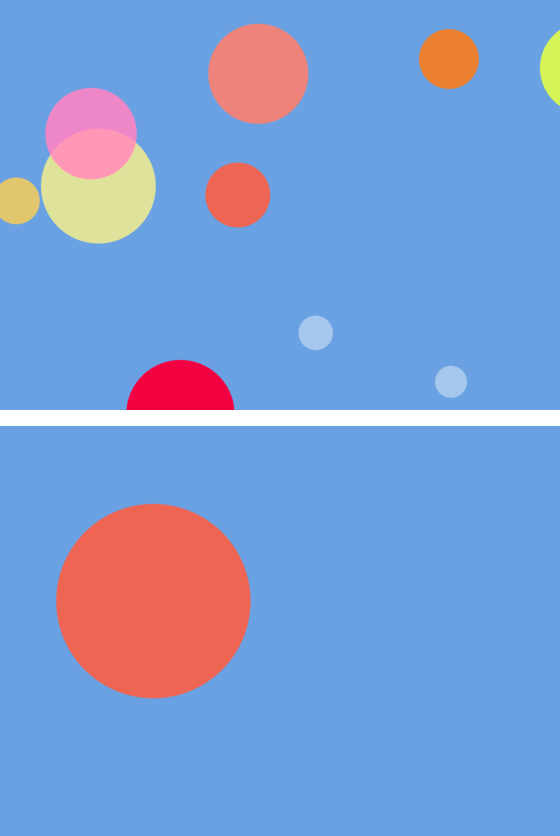
Top: the whole. Bottom: its middle third, enlarged.
A Shadertoy shader for this background:

```glsl
// Flat, crisp discs of mixed size and colour scattered over a plain blue field.
// Three loose rows of three are spread and bent by formula; one translucent
// pink disc overlaps the largest one, and the canvas edge crops a few others.

const int COLUMNS = 3;
const int DISCS = 9;
const int LARGEST = 4;

const vec3 BLUE = vec3(0.416, 0.631, 0.886);
// Slightly over-bright red, so that the overlap saturates
const vec4 PINK = vec4(1.106, 0.494, 0.750, 0.75);

// Colour and opacity, from the bottom row to the top row
const vec4 PAINT[DISCS] = vec4[](
    vec4(0.953, 0.000, 0.263, 1.0),
    vec4(1.000, 1.000, 1.000, 0.4),
    vec4(1.000, 1.000, 1.000, 0.4),
    vec4(0.882, 0.776, 0.427, 1.0),
    vec4(0.870, 0.886, 0.604, 1.0),
    vec4(0.933, 0.396, 0.329, 1.0),
    vec4(0.930, 0.515, 0.478, 1.0),
    vec4(0.925, 0.502, 0.192, 1.0),
    vec4(0.840, 0.957, 0.345, 1.0));

const float RADIUS[DISCS] = float[](
    0.132, 0.042, 0.039, 0.057, 0.140, 0.079, 0.122, 0.073, 0.113);

// Row layout: one component per row, in units of the canvas height
const vec3 ROW_START = vec3(0.44, 0.04, 0.63);
const vec3 ROW_STEP  = vec3(0.33, 0.27, 0.40);
const vec3 ROW_BEND  = vec3(0.00, -0.07, 0.065);
const vec3 ROW_BASE  = vec3(0.10, 0.53, 0.84);
const vec3 ROW_SWAY  = vec3(0.11, 0.02, 0.02);

vec2 discCentre(int index) {
    int row = index / COLUMNS;
    float column = float(index % COLUMNS);
    float x = ROW_START[row] + ROW_STEP[row] * column
            + ROW_BEND[row] * sin(1.5708 * column);
    float y = ROW_BASE[row] - ROW_SWAY[row] * cos(2.5 * column);
    return vec2(x, y);
}

// Lays an antialiased disc over the colour below
vec3 paintDisc(vec3 below, vec2 p, vec2 centre, float radius, vec4 paint, float softness) {
    float edge = length(p - centre) - radius;
    float coverage = 1.0 - smoothstep(-softness, softness, edge);
    return mix(below, paint.rgb, paint.a * coverage);
}

void mainImage(out vec4 fragColor, in vec2 fragCoord) {
    vec2 p = fragCoord / iResolution.y;
    float softness = 0.8 / iResolution.y;

    vec3 colour = BLUE;
    for (int i = 0; i < DISCS; i++) {
        colour = paintDisc(colour, p, discCentre(i), RADIUS[i], PAINT[i], softness);
    }

    // Translucent companion above the largest disc
    vec2 companion = discCentre(LARGEST) + vec2(-0.018, 0.128);
    colour = paintDisc(colour, p, companion, 0.1115, PINK, softness);

    fragColor = vec4(clamp(colour, 0.0, 1.0), 1.0);
}
```
